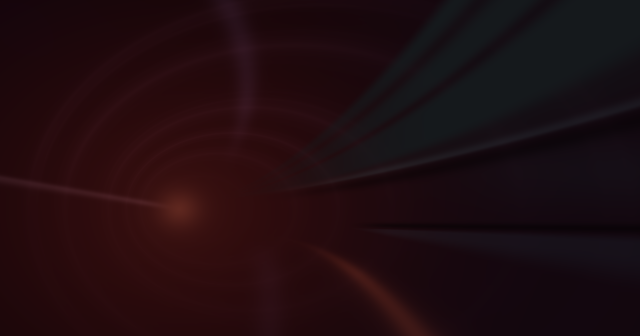
This background is drawn by a WebGL 1 fragment shader. Its source:

```glsl
precision highp float;
// Dark curved tunnel with a red glow, ring reflections and sweeping light trails.
uniform vec2 u_resolution;

const float ASPECT = 1.91;
const vec2 GLOW_POS = vec2(0.535, 0.378);
const vec3 MAROON = vec3(0.085, 0.020, 0.036);
const vec3 PLUM = vec3(0.072, 0.026, 0.056);
const vec3 TEAL = vec3(0.082, 0.108, 0.118);
const vec3 EMBER = vec3(0.105, 0.026, 0.014);
const vec3 CORE = vec3(0.150, 0.090, 0.060);
const vec3 SLATE = vec3(0.060, 0.052, 0.085);
const vec3 AMBER = vec3(0.190, 0.085, 0.045);

// Soft stripe around a centre line.
float band(float x, float centre, float width) {
  float d = (x - centre) / width;
  return exp(-d * d);
}

// Stripe with a sharp lower side and a long fading upper side.
float trail(float d, float sharp, float fade) {
  float w = d < 0.0 ? sharp : fade;
  return exp(-d * d / (w * w));
}

// Scale of the nested tunnel ring through q; the rings shrink to the glow.
float ringScale(vec2 q) {
  const float shift = 0.435;
  const float span = 0.568;
  q.y *= 1.4;
  float b = q.x * shift;
  return (sqrt(b * b + span * dot(q, q)) - b) / span;
}

// Layered sines give uneven groups of thin and wide rings.
float ringPattern(float k) {
  float t = log(k + 0.04);
  float wide = 0.5 + 0.5 * sin(t * 19.0 + 1.2 * sin(t * 7.0));
  float thin = 0.5 + 0.5 * sin(t * 83.0 + 2.0 * sin(t * 13.0));
  return 0.65 * wide * wide + 0.35 * thin * thin * thin * wide;
}

// Brightness across the upper wall, by steepness s of its curved rails.
float wallProfile(float s) {
  float wall = smoothstep(1.03, 0.90, s) * smoothstep(0.16, 0.34, s);
  wall *= 1.0 - 0.60 * band(s, 0.785, 0.055);
  wall *= 1.0 - 0.65 * band(s, 0.56, 0.035);
  wall *= 1.0 - 0.35 * band(s, 0.265, 0.030);
  return wall;
}

vec3 background(vec2 p, vec2 q) {
  vec3 c = mix(MAROON, PLUM, smoothstep(0.7, 1.6, p.x));
  float corner = smoothstep(0.55, 1.25, length(q * vec2(1.0, 1.3)));
  c *= 1.0 - 0.20 * corner * (1.0 - smoothstep(0.6, 1.2, p.x));
  c.b += 0.012 * smoothstep(0.5, 0.0, p.x) * smoothstep(0.6, 1.0, p.y);
  return c + EMBER * exp(-dot(q, q * vec2(2.6, 4.2)));
}

void main() {
  vec2 p = gl_FragCoord.xy / u_resolution * vec2(ASPECT, 1.0);
  vec2 q = p - GLOW_POS;
  vec3 color = background(p, q);

  // Ring reflections, strongest on the upper left wall.
  float k = ringScale(q);
  float ringMask = smoothstep(0.08, 0.35, k) * smoothstep(1.22, 0.95, k);
  ringMask *= mix(0.30, 1.0, smoothstep(-0.05, 0.25, q.y));
  ringMask *= mix(1.0, 0.35, smoothstep(0.9, 1.4, p.x));
  color += vec3(0.030, 0.019, 0.027) * ringPattern(k) * ringMask;

  // Upper wall with curved rails.
  float dx = max(q.x - 0.062, 0.001);
  float dy = q.y - 0.025;
  float s = dy / pow(dx, 1.55);
  float wall = wallProfile(s) * smoothstep(0.03, 0.75, dx);
  color = mix(color, TEAL, 0.88 * wall);

  // Bright lower rail and the shadow beneath it.
  float rail = dy - 0.199 * pow(dx, 1.35);
  float railFade = smoothstep(0.15, 0.55, dx);
  float railWidth = 0.004 + 0.014 * dx;
  color *= 1.0 - 0.35 * railFade * band(rail, -2.2 * railWidth, 1.4 * railWidth);
  color += vec3(0.035, 0.062, 0.062) * railFade * trail(rail, 0.5 * railWidth, railWidth);

  // Dim side wall between the rail and the floor.
  float side = band(p.y, 0.49, 0.11) * smoothstep(1.1, 1.8, p.x) * smoothstep(0.0, -0.08, rail);
  color += vec3(0.006, 0.026, 0.026) * side;

  // Floor reflection opening to the right.
  float fx = max(p.x - 1.03, 0.001);
  float drop = 0.322 - p.y;
  float slope = drop / fx;
  float floorFade = smoothstep(0.0, 0.15, fx);
  float wedge = smoothstep(0.015, 0.055, slope) * smoothstep(0.235, 0.09, slope);
  color += vec3(0.014, 0.038, 0.042) * wedge * floorFade;
  color *= 1.0 - 0.45 * floorFade * band(drop, 0.012 * fx - 0.008, 0.007 + 0.008 * fx);

  // Amber lane sweeping to the bottom edge, with a faint slate lane beside it.
  float fall = max(0.300 - p.y, 0.0);
  float laneFade = smoothstep(0.0, 0.12, fall);
  float lane = p.x - (0.77 + 0.87 * pow(fall, 0.50));
  float laneWidth = 0.020 + 0.11 * fall;
  color += AMBER * laneFade * (0.55 * band(lane, 0.0, laneWidth) + 0.22 * band(lane, 0.0, 2.2 * laneWidth));
  float slate = p.x - (0.74 + 0.28 * sqrt(fall) - 0.30 * fall);
  color += 0.35 * SLATE * laneFade * band(slate, 0.0, 0.045);

  // Blue trail hanging from the ceiling.
  float rise = p.y - 0.48;
  float hang = 0.662 + 0.56 * rise - 1.04 * rise * rise;
  float hangFade = smoothstep(0.0, 0.25, rise);
  color += 0.75 * SLATE * hangFade * band(p.x, hang, 0.018 + 0.055 * max(rise, 0.0));

  // Pale trail entering from the left.
  float left = p.y - (0.47 - 0.17 * p.x);
  float leftFade = smoothstep(0.53, 0.42, p.x);
  color += vec3(0.075, 0.060, 0.070) * leftFade * trail(left, 0.016 - 0.016 * min(p.x, 0.5), 0.009);

  // Glow at the vanishing point.
  float r = length(q * vec2(1.0, 1.15));
  color += CORE * (0.75 * exp(-r * r * 260.0) + 0.45 * exp(-r * 9.0));

  gl_FragColor = vec4(color, 1.0);
}
```
